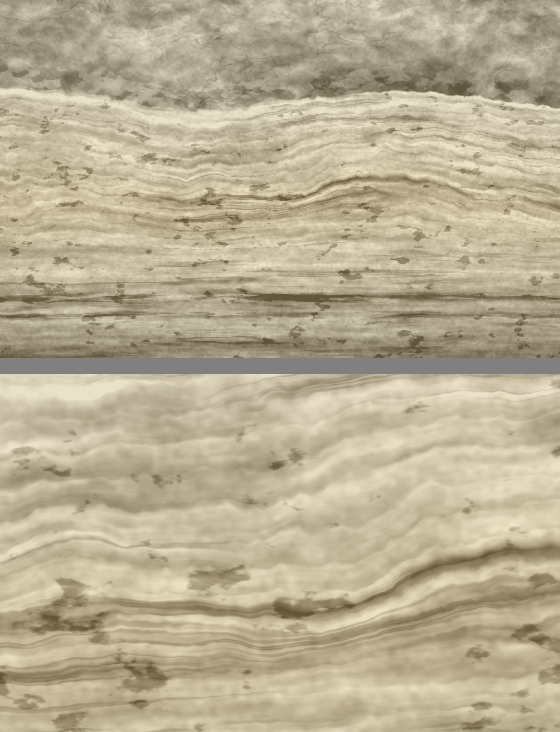
Top: the whole. Bottom: its middle third, enlarged.
Reproduce this texture procedurally as a Shadertoy shader.

```glsl
// Vein-cut travertine: a mottled grey bed on top of folded cream strata.
// A folded, ragged height drives stretched noise, agate-like steps and thin
// veins; the summed tone is mapped from dark umber to pale cream.

#define DARK_STONE  vec3(0.48, 0.44, 0.34)
#define PALE_STONE  vec3(0.88, 0.848, 0.755)
#define WARM_TINT   vec3(0.018, 0.002, -0.024)
#define COOL_TINT   vec3(-0.006, 0.0, 0.014)
#define CRUST_Y     0.725
#define FOLD_AMOUNT 0.021
#define LOBE_SIZE   0.008
#define STRATA_GAIN 0.85
#define CLOUD_GAIN  0.90
#define VEIN_DEPTH  0.36
#define GRAIN       0.15
#define VIGNETTE    0.28

float hash(vec2 p) {
    vec3 q = fract(p.xyx * 0.1031);
    q += dot(q, q.yzx + 33.33);
    return fract((q.x + q.y) * q.z);
}

float noise(vec2 p) {
    vec2 i = floor(p), f = fract(p);
    f = f * f * (3.0 - 2.0 * f);
    return mix(mix(hash(i), hash(i + vec2(1, 0)), f.x),
               mix(hash(i + vec2(0, 1)), hash(i + vec2(1, 1)), f.x), f.y);
}

// Octave sum; "turn" scales and rotates the domain between octaves
float fbm(vec2 p, mat2 turn) {
    float sum = 0.0, amp = 0.5;
    for (int i = 0; i < 5; i++) {
        sum += amp * noise(p);
        p = turn * p + vec2(17.3, 9.1);
        amp *= 0.52;
    }
    return sum;
}

float clouds(vec2 p) { return fbm(p, mat2(1.6, 1.2, -1.2, 1.6)); }
float layers(vec2 p) { return fbm(p, mat2(2.0, 0.0, 0.0, 1.9)); }

float band(float h, float centre, float width) {
    float d = (h - centre) / width;
    return exp(-d * d);
}

// Height within the bed after broad folds, ripples and a ragged jitter
float foldedHeight(vec2 p) {
    float fold = smoothstep(0.2, 0.5, p.y);
    float broad = FOLD_AMOUNT * cos(5.8 * p.x) - 0.012 * p.x;
    float calm = 1.0 - 0.6 * smoothstep(0.62, 0.74, p.y);
    float ripple = 0.1 * (clouds(p * vec2(3.6, 2.8) + 4.0) - 0.48);
    float small = 0.018 * (noise(p * vec2(14.0, 10.0)) - 0.5);
    float ragged = 0.012 * (clouds(p * vec2(30.0, 34.0)) - 0.48);
    return p.y - fold * (broad + calm * (ripple + small))
         - mix(0.45, 1.0, fold) * ragged
         - 0.012 * (noise(p * vec2(3.0, 2.0)) - 0.5);
}

// Narrow dark lines that fade in and out along the strata
float veins(vec2 p, float h, float density) {
    float n = layers(vec2(p.x * 1.3 + 3.0, h * density));
    float line = 1.0 - smoothstep(0.0, 0.055, abs(n - 0.47));
    return line * smoothstep(0.42, 0.7, noise(vec2(p.x * 3.4, h * 18.0) + density));
}

// Soft fade upward, then a sharp scalloped edge
float growth(vec2 p, float h, float count) {
    float phase = fract(h * count + 1.2 * noise(vec2(p.x * 1.2, h * 7.0) + count));
    return phase * (1.0 - smoothstep(0.86, 1.0, phase)) - 0.42;
}

float strataTone(vec2 p, float h, float lobes) {
    float tone = 0.27 + 0.39 * smoothstep(0.01, 0.13, h)
               + 0.09 * smoothstep(0.25, 0.4, h);
    tone += STRATA_GAIN * (layers(vec2(p.x * 1.4, h * 26.0)) - 0.48);
    tone += 0.62 * (layers(vec2(p.x * 7.0, h * 75.0) + 7.0) - 0.48);
    tone += 0.4 * (clouds(p * vec2(38.0, 70.0) + 3.0) - 0.48);

    // Growth steps at two scales
    float middle = smoothstep(0.25, 0.4, h);
    tone += middle * (0.2 * growth(p, h + lobes, 15.0)
                    + 0.2 * growth(p, h + 0.7 * lobes, 33.0));

    // Grey clouded patches between the upper folds
    float patches = smoothstep(0.5, 0.66, clouds(p * vec2(4.5, 9.0) + 12.0));
    tone -= 0.34 * patches * band(h, 0.61, 0.09);

    // Veins, one long brown seam and broken pitted streaks low down
    tone -= VEIN_DEPTH * max(veins(p, h, 21.0), 0.8 * veins(p, h, 47.0));
    float broken = layers(vec2(p.x * 5.0, h * 65.0) + 23.0);
    tone -= 0.4 * band(h, 0.465, 0.011) * smoothstep(0.36, 0.56, broken);
    float streaks = band(h, 0.168, 0.014) + 0.8 * band(h, 0.118, 0.009);
    tone -= 0.66 * streaks * smoothstep(0.42, 0.56, broken);

    // Scattered small pits
    float pits = smoothstep(0.66, 0.76, clouds(p * vec2(24.0, 44.0) + 51.0));
    tone -= 0.5 * pits;

    // Pale crust under the contact
    float depth = max(CRUST_Y - h, 0.0);
    return tone + 0.36 * exp(-depth / 0.018);
}

float cloudTone(vec2 p, float h) {
    vec2 drift = vec2(clouds(p * 5.0 + 40.0), clouds(p * 5.0 + 60.0));
    float tone = 0.37 + 0.2 * smoothstep(CRUST_Y, 0.96, h);
    tone += CLOUD_GAIN * (clouds(p * vec2(5.0, 9.0) + 2.0 * drift) - 0.48);
    tone += 0.85 * (clouds(p * vec2(22.0, 34.0) + 2.0 * drift) - 0.48);

    // Dark flecks gather above the contact, pale ones near the top
    float speck = clouds(p * vec2(20.0, 38.0) + 5.0);
    tone -= 0.34 * smoothstep(0.48, 0.6, speck) * band(h, CRUST_Y + 0.03, 0.05);
    tone += 0.2 * smoothstep(0.46, 0.34, speck) * smoothstep(0.82, 0.98, h);

    // Faint wandering cracks
    float crack = abs(clouds(p * vec2(3.5, 7.0) + drift + 70.0) - 0.48);
    return tone - 0.2 * (1.0 - smoothstep(0.0, 0.014, crack)) * smoothstep(0.4, 0.55, drift.x);
}

void mainImage(out vec4 fragColor, in vec2 fragCoord) {
    vec2 p = fragCoord / iResolution.y;
    float h = foldedHeight(p);
    float lobes = LOBE_SIZE * abs(2.0 * noise(vec2(p.x * 48.0, h * 20.0)) - 1.0);

    // Join the two beds along the scalloped contact
    float upper = smoothstep(-0.004, 0.004, h + lobes - CRUST_Y - 0.004);
    float tone = mix(strataTone(p, h, lobes), cloudTone(p, h), upper);

    // Fine grain and darkened corners
    tone += GRAIN * (noise(p * 150.0) - 0.5);
    vec2 centred = 2.0 * fragCoord / iResolution.xy - 1.0;
    tone -= VIGNETTE * pow(0.5 * dot(centred, centred), 2.0);

    vec3 colour = mix(DARK_STONE, PALE_STONE, clamp(tone, -0.25, 1.08));
    colour += WARM_TINT * band(h, 0.42, 0.2) + COOL_TINT * upper;
    fragColor = vec4(colour, 1.0);
}
```
